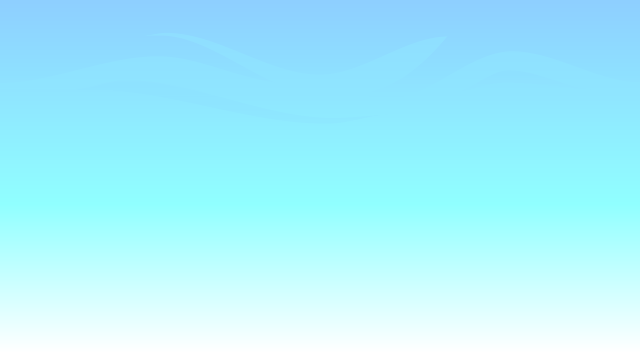
Write a Shadertoy shader that draws this background.

```glsl
// Pale sky fading from blue through cyan to white, with faint wavy cloud ribbons.

// Eased step from 0 to 1 between two positions
float ease(float a, float b, float x) { return smoothstep(a, b, x); }

// Coverage of the strip between two edge heights
float band(float y, float low, float high) {
    return clamp(min(y - low, high - y) * iResolution.y, 0.0, 1.0);
}

void mainImage(out vec4 fragColor, in vec2 fragCoord) {
    vec2 uv = fragCoord / iResolution.xy;
    float x = uv.x, y = uv.y;

    // Sky gradient
    vec3 cyan = vec3(0.565, 1.0, 1.0);
    vec3 sky = mix(vec3(1.0), cyan, clamp((y - 0.02) / 0.413, 0.0, 1.0));
    sky = mix(sky, vec3(0.555, 0.81, 1.0), clamp((y - 0.433) / 0.567, 0.0, 1.0));

    // Broad left swell and the shaded crescent beneath it
    float swellTop = 0.771 + 0.074 * ease(0.0, 0.247, x)
        - 0.074 * ease(0.247, 0.45, x) - 0.09 * ease(0.42, 0.62, x);
    float shadeTop = 0.75 + 0.025 * ease(0.104, 0.195, x)
        - 0.101 * ease(0.2, 0.52, x) + 0.009 * ease(0.52, 0.62, x);
    float shadeLow = 0.75 - 0.095 * ease(0.14, 0.51, x) + 0.028 * ease(0.51, 0.62, x);
    float light = band(y, shadeTop, swellTop);
    float shade = band(y, shadeLow, shadeTop);

    // Upper ribbon, dipping in the middle and sweeping up to a point
    float ribbonTop = 0.9 + 0.01 * ease(0.215, 0.26, x)
        - 0.116 * ease(0.26, 0.5, x) + 0.106 * ease(0.5, 0.7, x);
    float sweep = clamp((x - 0.55) / 0.15, 0.0, 1.0);
    float ribbonLow = 0.9 - 0.162 * ease(0.25, 0.5, x) + 0.162 * sweep * sweep;
    light = max(light, band(y, ribbonLow, ribbonTop));

    // Right swell with a clear hollow under its crest
    float crest = 0.738 - 0.011 * ease(0.553, 0.605, x)
        + 0.132 * ease(0.605, 0.8, x) - 0.086 * ease(0.8, 1.0, x);
    float hollowTop = 0.741 + 0.065 * ease(0.7, 0.795, x) - 0.056 * ease(0.795, 0.94, x);
    float hollowLow = 0.741 + 0.028 * ease(0.7, 0.79, x) - 0.019 * ease(0.79, 0.94, x);
    float hollow = band(y, hollowLow, hollowTop);
    light = max(light, band(y, 0.72, crest) * (1.0 - hollow));

    // Ribbons brighten with height; the crescent darkens slightly
    sky += vec3(0.03, 0.17, 0.0) * light * max(y - 0.73, 0.0);
    sky -= vec3(0.004, 0.013, 0.0) * shade * ease(0.79, 0.69, y);

    fragColor = vec4(sky, 1.0);
}
```
